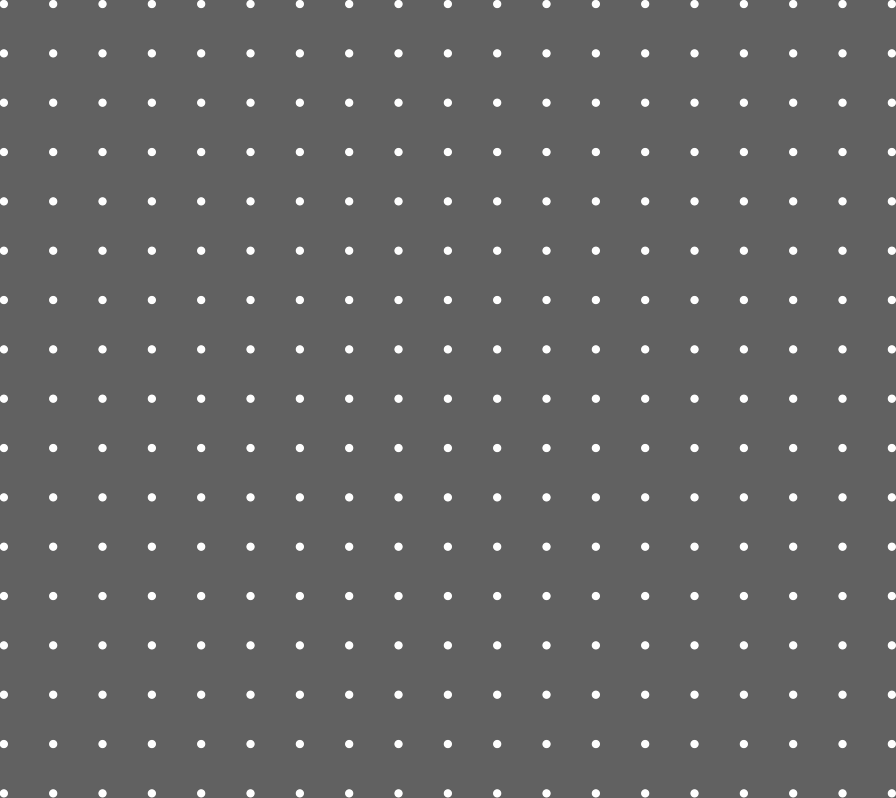
Write a WebGL 1 fragment shader that draws this pattern.

```glsl
precision highp float;
// Square grid of small white dots on flat grey, 19 across and 17 down.
// Each fragment is folded into its nearest grid cell and shaded by the
// distance to a disc; lengths are fractions of the canvas width.

uniform vec2 u_resolution;

const vec3 GROUND_COLOR = vec3(0.38);
const vec3 DOT_COLOR = vec3(0.995);
const float SPACING = 0.05506;                    // between dot centres
const float DOT_RADIUS = 0.0046;
const vec2 FIRST_DOT = vec2(0.0043, 0.0045);      // from the top left corner
const float EDGE_PIXELS = 1.2;                    // width of the smoothed rim

// Offset from the nearest grid point.
vec2 foldToGrid(vec2 p, float spacing) {
  return (fract(p / spacing + 0.5) - 0.5) * spacing;
}

float discDistance(vec2 p, float radius) {
  return length(p) - radius;
}

void main() {
  // Width-based units, measured down from the top left corner.
  vec2 fromTop = vec2(gl_FragCoord.x, u_resolution.y - gl_FragCoord.y);
  vec2 p = fromTop / u_resolution.x;

  float dist = discDistance(foldToGrid(p - FIRST_DOT, SPACING), DOT_RADIUS);
  float halfEdge = 0.5 * EDGE_PIXELS / u_resolution.x;
  float coverage = 1.0 - smoothstep(-halfEdge, halfEdge, dist);

  gl_FragColor = vec4(mix(GROUND_COLOR, DOT_COLOR, coverage), 1.0);
}
```
